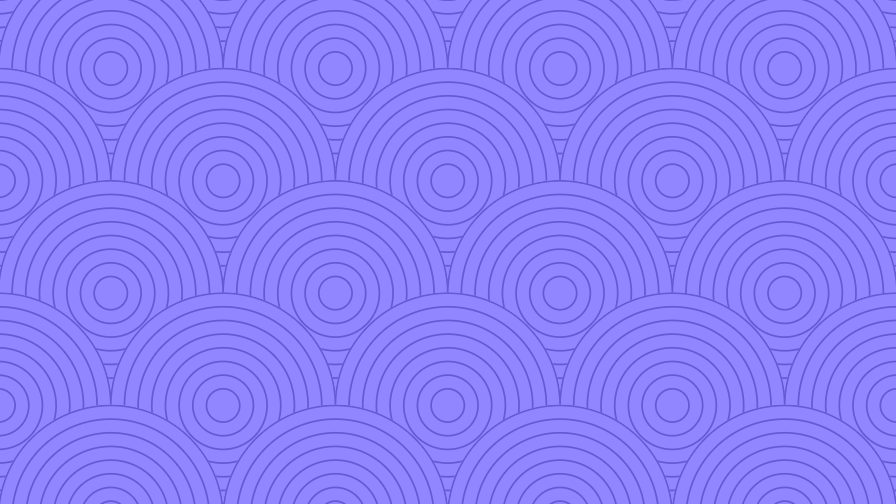
A WebGL 2 fragment shader for this pattern:

```glsl
#version 300 es
precision highp float;
// Overlapping scallops: staggered rows of discs, each lower row covering the
// one above. Every disc carries evenly spaced concentric rings. Rows are
// painted from back to front, using the nearest disc centre in each row.

#define RADIUS 0.12535             // disc radius, in canvas widths
#define ANCHOR vec2(0.4997, 0.3607) // one disc centre, in canvas widths
#define RINGS 8.0                  // rings per disc, outline included
#define INNER_RING 0.148           // smallest ring, in disc radii
#define LINE_WIDTH 0.0156          // stroke width, in disc radii
#define FILL_COLOR vec3(0.570, 0.527, 1.0)
#define LINE_COLOR vec3(0.395, 0.352, 0.825)

uniform vec2 u_resolution;
out vec4 outColor;

// Antialiased coverage of a signed distance (negative is inside).
float coverage(float signedDist, float pixel) {
    return clamp(0.5 - signedDist / pixel, 0.0, 1.0);
}

// Distance to the nearest concentric ring of a disc of radius 1.
float ringDistance(float r) {
    float spacing = (1.0 - INNER_RING) / (RINGS - 1.0);
    float index = clamp(round((r - INNER_RING) / spacing), 0.0, RINGS - 1.0);
    return abs(r - INNER_RING - index * spacing);
}

void main() {
    // Disc radius is the unit: rows are 1 apart, discs in a row 2 apart.
    vec2 p = (gl_FragCoord.xy / u_resolution.x - ANCHOR) / RADIUS;
    float pixel = 1.0 / (u_resolution.x * RADIUS);
    float halfLine = 0.5 * LINE_WIDTH;
    vec3 color = FILL_COLOR;

    // Only these four rows can reach the current point.
    for (int i = 2; i >= -1; i--) {
        float row = floor(p.y) + float(i);
        float stagger = mod(row, 2.0);
        float column = round((p.x - stagger) * 0.5);
        float r = length(p - vec2(2.0 * column + stagger, row));

        float line = coverage(ringDistance(r) - halfLine, pixel);
        float disc = coverage(r - 1.0 - halfLine, pixel);
        color = mix(color, mix(FILL_COLOR, LINE_COLOR, line), disc);
    }
    outColor = vec4(color, 1.0);
}
```
